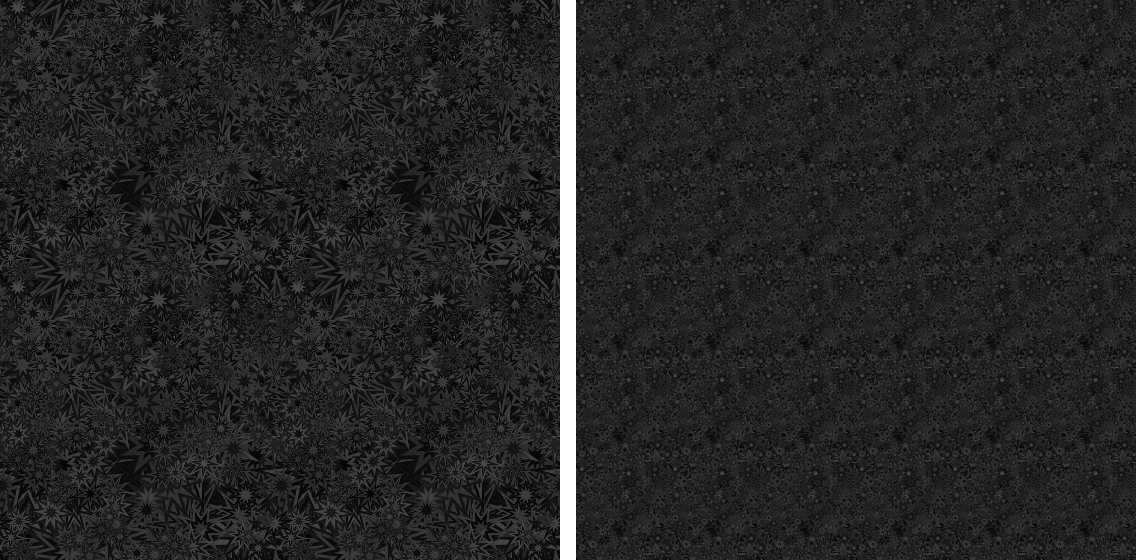
Left: one tile. Right: repeated 3 by 3.
A WebGL 1 fragment shader for this pattern:

```glsl
precision highp float;
// Dense scatter of dark, concentrically banded spiky stars; large ones lie below small ones.

uniform vec2 u_resolution;

const float PI = 3.14159265;

float hash(vec2 cell, float seed) {
  return fract(sin(dot(cell, vec2(12.99, 78.23)) + seed * 37.72) * 4375.85);
}

// Grey of one band: dark and light alternate, each slightly varied.
float bandTone(float band, vec2 cell, float seed) {
  float vary = hash(cell + band * 3.7, seed + 9.1);
  return mix(0.02 + 0.06 * vary, 0.17 + 0.09 * vary, mod(band, 2.0));
}

// Paints one star over the shade; q is the offset from its centre.
float paintStar(float shade, vec2 q, float radius, vec2 cell, float seed, float pixel) {
  float points = 8.0 + floor(5.0 * hash(cell, seed + 0.3));
  float halfStep = PI / points;
  float inner = mix(0.34, 0.48, hash(cell, seed + 0.4));

  // Fold into half a spike; "level" is 0 at the centre and 1 on the outline.
  float angle = atan(q.y, q.x) + 6.0 * hash(cell, seed + 0.5);
  angle = abs(mod(angle, 2.0 * halfStep) - halfStep);
  float slope = (1.0 - inner * cos(halfStep)) / (inner * sin(halfStep));
  float level = length(q) / radius * (cos(angle) + slope * sin(angle));
  float blur = 0.75 * pixel * sqrt(1.0 + slope * slope) / radius;

  // Nested outlines with smoothed edges.
  float bands = floor(mix(2.0, 3.6, hash(cell, seed + 0.6)) + 8.0 * radius);
  float x = level * bands + floor(2.0 * hash(cell, seed + 0.8));
  float edge = floor(x + 0.5);
  float tone = mix(bandTone(edge - 1.0, cell, seed), bandTone(edge, cell, seed),
                   clamp((x - edge) / (blur * bands) + 0.5, 0.0, 1.0));

  // Each star has its own contrast and brightness; the lower layers are darker.
  tone = mix(0.12, tone, mix(0.75, 1.15, hash(cell, seed + 0.7)));
  tone += 0.05 * hash(cell, seed + 0.75) - 0.04 + 0.003 * seed;
  return mix(shade, max(tone, 0.025), clamp((1.0 - level) / blur + 0.5, 0.0, 1.0));
}

void main() {
  // The tile repeats twice along each side of the canvas.
  vec2 tile = fract(gl_FragCoord.xy / u_resolution * 2.0);
  float pixel = 2.0 / u_resolution.y;
  float shade = 0.05;

  // Layers from few large stars to many small ones, on wrapping grids.
  for (int layer = 0; layer < 8; layer++) {
    float seed = float(layer) + 1.0;
    float cells = floor(3.0 * pow(1.25, float(layer)) + 0.01);
    vec2 home = floor(tile * cells);
    for (int j = -1; j <= 1; j++) {
      for (int i = -1; i <= 1; i++) {
        vec2 place = home + vec2(float(i), float(j));
        vec2 cell = mod(place, cells);
        vec2 center = (place + vec2(hash(cell, seed), hash(cell, seed + 0.1))) / cells;
        float radius = mix(0.5, 0.97, hash(cell, seed + 0.2)) / cells;

        // Small stars gather in loose clumps.
        vec2 wave = 2.0 * PI * center;
        float clump = sin(wave.x + 2.0 * sin(wave.y)) * sin(2.0 * wave.y + wave.x + 1.0);
        float chance = mix(0.95, 0.36, float(layer) / 7.0) + 0.055 * float(layer) * clump;

        vec2 q = tile - center;
        if (hash(cell, seed + 0.9) < chance && length(q) < radius + pixel) {
          shade = paintStar(shade, q, radius, cell, seed, pixel);
        }
      }
    }
  }
  gl_FragColor = vec4(vec3(shade), 1.0);
}
```
